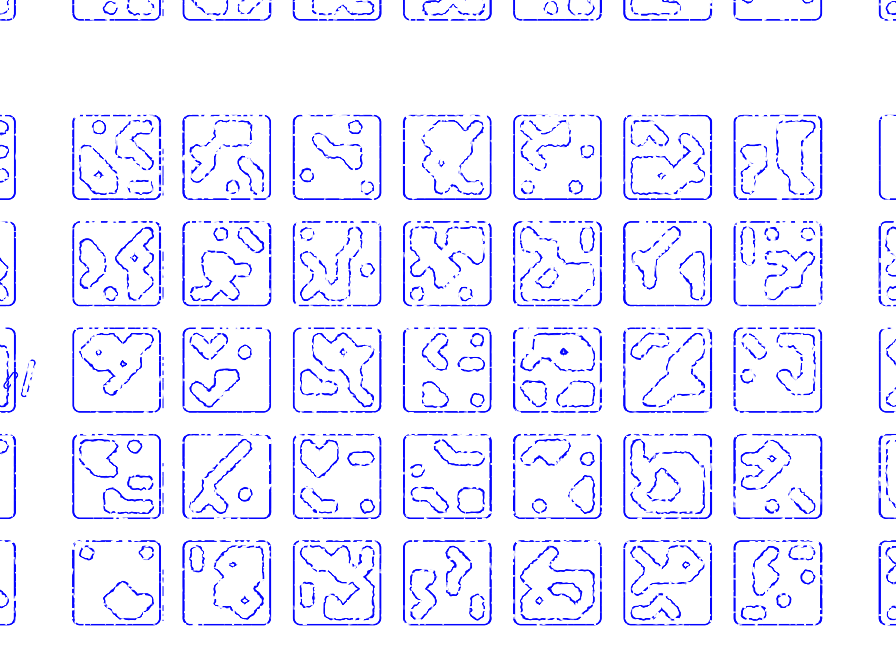
Reproduce this pattern procedurally as a Shadertoy shader.

```glsl
// Blocks of seven by five rounded tiles, each holding random blob outlines in worn blue ink.

const vec3 PAPER = vec3(1.0);
const vec3 INK = vec3(0.02, 0.02, 1.0);

// Lengths are fractions of the canvas height.
const vec2 BLOCK_PERIOD = vec2(1.2, 0.9);
const vec2 BLOCK_ORIGIN = vec2(0.0916, 0.0535);
const vec2 TILE_COUNT = vec2(7.0, 5.0);
const vec2 TILE_PITCH = vec2(0.164, 0.1583);
const vec2 TILE_HALF = vec2(0.0645, 0.0622);
const float TILE_CORNER = 0.010;
const float LINE_HALF = 0.0013;
const float GRAIN = 0.0045;
const float DOT_COUNT = 6.0;
const float DOT_PITCH = 0.0178;
const float DOT_RADIUS = 0.53;   // in dot pitches

float hash(vec2 p) {
    return fract(sin(dot(p, vec2(127.1, 311.7))) * 43758.5453);
}

float valueNoise(vec2 p) {
    vec2 i = floor(p), f = fract(p);
    f = f * f * (3.0 - 2.0 * f);
    return mix(mix(hash(i), hash(i + vec2(1, 0)), f.x),
               mix(hash(i + vec2(0, 1)), hash(i + vec2(1, 1)), f.x), f.y);
}

float segmentDistance(vec2 p, vec2 a, vec2 b) {
    vec2 ab = b - a;
    return length(p - a - ab * clamp(dot(p - a, ab) / dot(ab, ab), 0.0, 1.0));
}

float roundBox(vec2 p, vec2 halfSize, float radius) {
    vec2 q = abs(p) - halfSize + radius;
    return length(max(q, 0.0)) + min(max(q.x, q.y), 0.0) - radius;
}

// Ink coverage of a line centred where the distance is zero.
float stroke(float d, float halfWidth, float aa) {
    return 1.0 - smoothstep(halfWidth - 0.5 * aa, halfWidth + 0.5 * aa, abs(d));
}

// Broken ink: a larger amount leaves more gaps.
float wear(vec2 p, float amount) {
    return smoothstep(amount - 0.12, amount + 0.12, valueNoise(p / GRAIN));
}

// Random dots, with the density varying over pairs of dots.
bool dotOn(vec2 cell, vec2 seed) {
    if (any(lessThan(cell, vec2(0))) || any(greaterThanEqual(cell, vec2(DOT_COUNT)))) return false;
    float density = mix(0.16, 0.62, hash(floor(cell * 0.5) + seed * 5.3 + 40.0));
    return hash(cell + seed * 17.0) < density;
}

// Union of dots and links between all lit neighbours.
float blobDistance(vec2 p, vec2 seed) {
    vec2 g = p / DOT_PITCH + 0.5 * (DOT_COUNT - 1.0);
    vec2 nearest = floor(g + 0.5);
    float d = 3.0;
    for (int y = -1; y <= 1; y++)
    for (int x = -1; x <= 1; x++) {
        vec2 a = nearest + vec2(x, y);
        if (!dotOn(a, seed)) continue;
        d = min(d, length(g - a));
        for (int k = 0; k < 4; k++) {
            vec2 b = a + (k == 3 ? vec2(1, 0) : vec2(k - 1, 1));
            if (dotOn(b, seed)) d = min(d, segmentDistance(g, a, b));
        }
    }
    return (d - DOT_RADIUS) * DOT_PITCH;
}

// Rounded frame whose top is most worn and whose sides vary in weight.
float frameInk(vec2 p, vec2 seed, float aa) {
    vec2 edge = abs(p) / TILE_HALF;
    bool upright = edge.x > edge.y;
    float side = upright ? sign(p.x) : 2.0 * sign(p.y);
    float vary = hash(seed + side * 7.0);
    float gaps = upright ? 0.05 + 0.2 * vary : (p.y > 0.0 ? 0.42 : 0.12 + 0.2 * vary);
    float width = LINE_HALF * (upright ? 1.0 + 0.35 * vary : 0.9);
    return stroke(roundBox(p, TILE_HALF, TILE_CORNER), width, aa) * wear(p + seed, gaps);
}

float tileInk(vec2 p, vec2 tile, vec2 seed, float aa) {
    float ink = frameInk(p, seed, aa);
    // Jittered outline of the blobs
    float jitter = (valueNoise(p / GRAIN + seed * 9.0) - 0.5) * 0.0028;
    float blob = stroke(blobDistance(p, seed) + jitter, LINE_HALF, aa);
    ink = max(ink, blob * wear(p + seed * 3.0, 0.22));
    // Faint second edge beside the first column
    if (tile.x < 0.5) {
        vec2 a = vec2(TILE_HALF.x + 0.0045, -0.056);
        float ghost = segmentDistance(p, a, a + vec2(0.0, 0.075));
        ink = max(ink, 0.75 * stroke(ghost, LINE_HALF * 0.7, aa) * wear(p + seed, 0.4));
    }
    return ink;
}

// Slanted scratch loops near the left margin.
float scratchInk(vec2 p, float aa) {
    float ink = 0.0;
    for (float i = 0.0; i < 2.0; i++) {
        vec2 a = vec2(0.036 - 0.026 * i, 0.414 + 0.012 * i);
        float d = segmentDistance(p, a, a + vec2(0.012, 0.046 - 0.03 * i)) - 0.004;
        ink = max(ink, stroke(d, LINE_HALF * 0.8, aa) * wear(p, 0.4));
    }
    return ink;
}

void mainImage(out vec4 fragColor, in vec2 fragCoord) {
    vec2 p = fragCoord / iResolution.y;
    float aa = max(1.0 / iResolution.y, 0.0012);
    // Fold the canvas into blocks, then into tiles
    vec2 q = p - BLOCK_ORIGIN;
    vec2 block = floor(q / BLOCK_PERIOD);
    vec2 local = q - block * BLOCK_PERIOD;
    vec2 tile = floor(local / TILE_PITCH);
    float ink = scratchInk(p, aa);
    if (all(lessThan(tile, TILE_COUNT))) {
        vec2 center = (tile + 0.5) * TILE_PITCH;
        ink = max(ink, tileInk(local - center, tile, tile + block * TILE_COUNT + 3.0, aa));
    }
    fragColor = vec4(mix(PAPER, INK, ink), 1.0);
}
```
